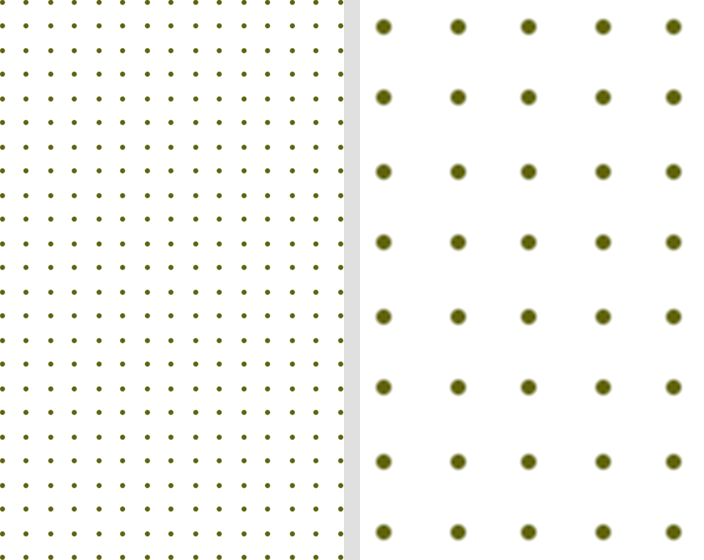
Left: the whole. Right: its middle third, enlarged.
Write a Shadertoy shader that draws this pattern.

```glsl
// Lengths are fractions of the canvas height
const float PITCH    = 22.09 / 512.0;  // mean distance between dots
const float JOG      = 0.62 / 512.0;   // backward shift of every second row and column
const vec2  MARGIN   = vec2(2.25, 2.15) / 512.0;  // first dot, from the top left
const float RADIUS   = 2.25 / 512.0;
const float SOFTNESS = 0.85 / 512.0;   // half width of the dot edge

const vec3 PAPER      = vec3(1.0);
const vec3 OLIVE      = vec3(0.31, 0.33, 0.00);
const vec3 PALE_OLIVE = vec3(0.38, 0.39, 0.04);

// Offset from the nearest dot centre; dots are spaced in uneven pairs
vec2 toNearestDot(vec2 p) {
    vec2 index = round((p - MARGIN) / PITCH);
    vec2 centre = MARGIN + index * PITCH - JOG * mod(index, 2.0);
    return p - centre;
}

// Antialiased disc, never sharper than one pixel
float discCoverage(vec2 offset, float pixel) {
    float edge = max(SOFTNESS, 0.7 * pixel);
    return 1.0 - smoothstep(RADIUS - edge, RADIUS + edge, length(offset));
}

// Faint lighter cross along the diagonals, over a lighter core
vec3 dotColour(vec2 offset) {
    vec2 q = abs(offset) / RADIUS;
    float diagonal = 1.0 - smoothstep(0.15, 0.65, abs(q.x - q.y));
    return mix(OLIVE, PALE_OLIVE, diagonal);
}

void mainImage(out vec4 fragColor, in vec2 fragCoord) {
    float pixel = 1.0 / iResolution.y;
    vec2 p = vec2(fragCoord.x, iResolution.y - fragCoord.y) * pixel;

    vec2 offset = toNearestDot(p);
    vec3 colour = mix(PAPER, dotColour(offset), discCoverage(offset, pixel));
    fragColor = vec4(colour, 1.0);
}
```
